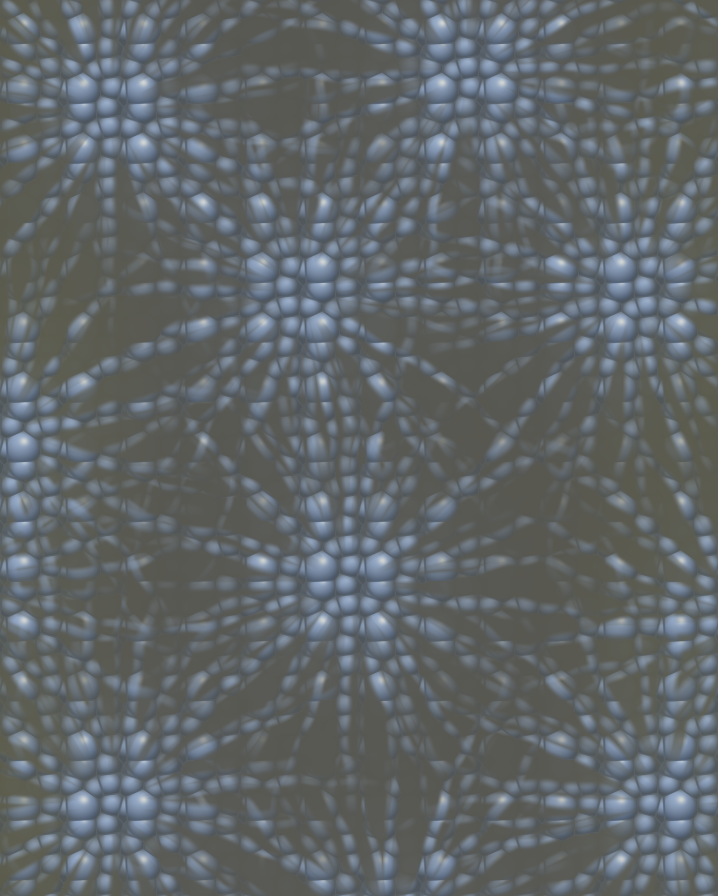
A Shadertoy shader for this pattern:

```glsl
// Starbursts of beaded, nearly straight rays over a dull olive ground.
// Burst centres follow a staggered, uneven lattice; a tiled cellular
// noise (12 x 15 tiles) turns every ray into a string of glossy beads.
#define TAU 6.2831853
#define BEAD_CELLS 45.0   // bead cells per canvas height, 3 per tile
#define RAY_WIDTH 0.0108
#define RAY_LENGTH 0.33
#define CORE_RADIUS 0.085
#define SNAP 0.2          // how far coverage follows each bead centre
#define GROUND vec3(0.342, 0.342, 0.315)
#define OLIVE vec3(0.365, 0.362, 0.285)
#define MIST vec3(0.41, 0.445, 0.485)
#define BEAD_DARK vec3(0.27, 0.32, 0.39)
#define BEAD_LIGHT vec3(0.585, 0.665, 0.78)
#define SHINE vec3(0.88, 0.88, 0.84)

vec2 hash2(vec2 p) {
    vec2 q = vec2(dot(p, vec2(127.1, 311.7)), dot(p, vec2(269.5, 183.3)));
    return fract(sin(q) * 4375.85);
}

// Tiled cellular beads: xy offset from centre, z height, w distance to crease
vec4 beads(vec2 q, out float radius) {
    vec4 best = vec4(0.0, 0.0, -9.0, 0.0);
    float second = -9.0;
    radius = 0.5;
    for (int y = -1; y <= 1; y++)
    for (int x = -1; x <= 1; x++) {
        vec2 cell = floor(q) + vec2(x, y);
        vec2 id = mod(cell, 3.0);
        vec2 h = hash2(id + 3.7);
        bool large = id == vec2(1.0);
        bool lower = id == vec2(1.0, 0.0);
        vec2 seed = large ? vec2(0.1, 0.45) : lower ? vec2(0.14, 0.5) : 0.18 + 0.64 * h;
        float r = large ? 0.9 : lower ? 0.72 : 0.42 + 0.24 * h.y;
        vec2 d = q - cell - seed;
        float height = r * r - dot(d, d);
        if (height > best.z) {
            second = best.z;
            best.xyz = vec3(d, height);
            radius = r;
        } else {
            second = max(second, height);
        }
    }
    best.w = best.z - second;
    return best;
}

// Staggered rows whose spacing alternates and drifts from row to row
vec2 burstCentre(float col, float row) {
    float odd = mod(row, 2.0);
    float pitch = 0.397 + 0.0286 * row * (1.0 - 2.0 * odd);
    float start = 0.0195 + 0.111 * cos(TAU * row / 3.0 - 0.347);
    float sway = cos(TAU / 3.0 * (col + max(row - 1.0, 0.0)));
    return vec2(start + pitch * col - 0.03 * odd * step(0.5, col) * step(row, 1.5),
                0.906 - 0.285 * row - (0.026 + 0.078 * odd) * sway);
}

// One ring of rays with uneven angle, length, width and a slight waver
float rays(float angle, float r, float count, float seed, float width) {
    float u = angle / TAU * count;
    float cover = 0.0;
    for (int k = -1; k <= 1; k++) {
        float slot = floor(u) + float(k);
        vec2 h = hash2(vec2(mod(slot, count), seed));
        float waver = 0.09 * sin(r * 24.0 + h.x * 40.0)
                    + 0.025 * sin(r * 90.0 + h.y * 30.0);
        float middle = slot + 0.15 + 0.7 * h.x + waver;
        float across = abs(u - middle) * TAU / count * r;
        float t = clamp(r / (RAY_LENGTH * (0.6 + 0.5 * h.y)), 0.0, 1.0);
        float w = width * (0.8 + 0.4 * h.x) * (1.0 - 0.45 * t);
        float line = 1.0 - smoothstep(w * 0.2, w, across);
        cover = max(cover, line * (1.0 - t) * (1.0 + 0.35 * t));
    }
    return cover;
}

// x: combined burst coverage, y: faint mist around the cores
vec2 bursts(vec2 p) {
    float clear = 1.0, mist = 0.0;
    for (int row = 0; row < 4; row++)
    for (int col = 0; col < 3; col++) {
        vec2 d = p - burstCentre(float(col), float(row));
        float r = length(d) + 1e-5;
        if (r > RAY_LENGTH * 1.15) continue;
        float angle = atan(d.y, d.x + 1e-6);
        float seed = float(row * 7 + col) + 1.3;
        float star = max(rays(angle, r, 17.0, seed, RAY_WIDTH),
                         0.85 * rays(angle, r, 14.0, seed + 41.0, RAY_WIDTH));
        star = max(star, 0.6 * rays(angle, r, 19.0, seed + 83.0, 0.75 * RAY_WIDTH));
        float core = 1.0 - smoothstep(0.2, 1.0, r / CORE_RADIUS);
        star = max(star, 0.96 * core);
        clear *= 1.0 - 0.96 * star;
        mist += exp(-r * r * 60.0);
    }
    return vec2(1.0 - clear, min(mist, 1.0));
}

void mainImage(out vec4 fragColor, in vec2 fragCoord) {
    vec2 p = fragCoord / iResolution.y;
    float radius;
    vec4 bead = beads(p * BEAD_CELLS, radius);
    vec2 cover = bursts(p - SNAP * bead.xy / BEAD_CELLS);
    float bulge = mix(0.6, 1.0, smoothstep(-0.05, 0.3, bead.z));
    bulge += 0.3 * smoothstep(0.1, 0.6, bead.z);

    // Ground: olive towards the sides, with slow uneven wear
    float side = abs(fragCoord.x / iResolution.x - 0.5) * 2.0;
    float wear = 0.5 + 0.25 * (sin(p.x * 9.0 + 3.0 * sin(p.y * 5.0)) + sin(p.y * 13.0 + p.x * 6.0));
    vec3 colour = mix(GROUND, OLIVE, smoothstep(0.45, 1.0, side) * (0.4 + 0.5 * wear));
    colour = mix(colour, MIST, 0.28 * cover.y * bulge);

    // Bead shading: rounded light from above, dark creases, small shine
    vec2 slope = bead.xy / (radius * 1.05);
    vec3 normal = normalize(vec3(slope, sqrt(max(1.0 - dot(slope, slope), 0.03))));
    float light = max(dot(normal, normalize(vec3(-0.1, 0.5, 0.85))), 0.0);
    float ridge = smoothstep(0.0, 0.14, bead.w);
    vec3 skin = mix(BEAD_DARK, BEAD_LIGHT, mix(0.22, pow(light, 1.5), ridge));
    float shine = pow(max(dot(normal, normalize(vec3(0.12, 0.42, 0.9))), 0.0), 40.0);
    float gloss = shine * ridge * smoothstep(0.5, 0.85, radius);
    skin = mix(skin, SHINE, 0.8 * gloss);

    colour = mix(colour, skin, clamp(cover.x * bulge, 0.0, 1.0));
    fragColor = vec4(colour, 1.0);
}
```
